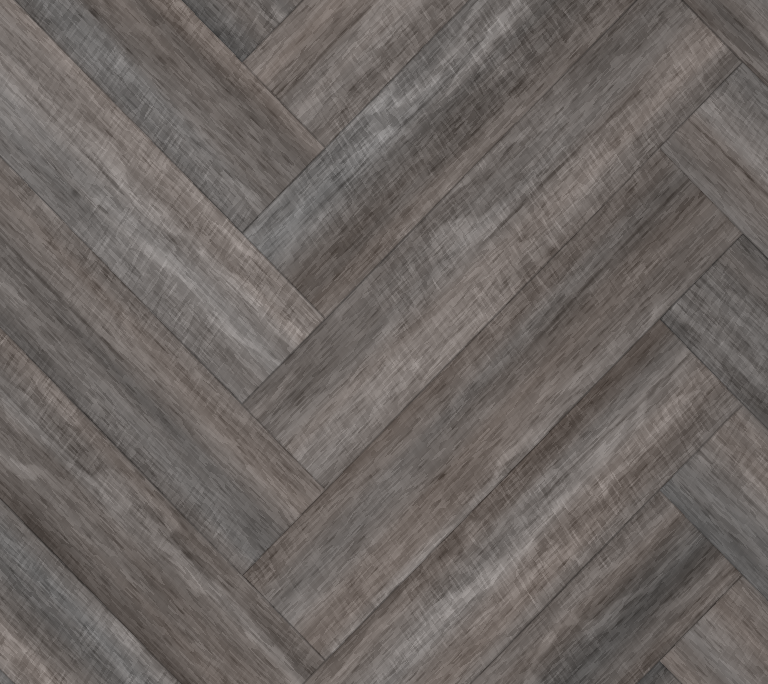
This texture is drawn by a WebGL 1 fragment shader. Its source:

```glsl
precision highp float;

uniform vec2 u_resolution;

float hash(vec2 p) {
  vec3 q = fract(p.xyx * 0.1031);
  q += dot(q, q.yzx + 33.33);
  return fract((q.x + q.y) * q.z);
}

// Cellular noise: x is the distance to the nearest point, y its random value
vec2 cells(vec2 p) {
  vec2 nearest = vec2(8.0, 0.0);
  for (int y = -1; y <= 1; y++) {
    for (int x = -1; x <= 1; x++) {
      vec2 cell = floor(p) + vec2(x, y);
      vec2 point = cell + vec2(hash(cell), hash(cell + 71.3));
      float d = length(point - p);
      if (d < nearest.x) nearest = vec2(d, hash(cell + 19.7));
    }
  }
  return nearest;
}

// Layered sines, roughly -1 to 1
float waves(vec2 p, float seed) {
  float sum = 0.0;
  float amplitude = 0.5;
  for (int i = 0; i < 5; i++) {
    p = mat2(0.8, 0.6, -0.6, 0.8) * p * 1.7 + seed;
    sum += amplitude * sin(p.x + 1.3 * sin(p.y + seed));
    amplitude *= 0.6;
  }
  return sum;
}

// Herringbone of 1 by 5 planks: xy is the place along and across, zw the plank id
vec4 herringbone(vec2 p) {
  vec2 cell = floor(p);
  vec2 f = p - cell;
  float diagonal = cell.x + cell.y;
  float lane = floor(diagonal / 10.0);
  float place = diagonal - lane * 10.0;
  if (place < 4.5) return vec4(place + f.x, f.y, cell.y, lane);
  return vec4(place - 5.0 + f.y, f.x, cell.x, lane + 0.5);
}

void main() {
  vec2 uv = gl_FragCoord.xy / u_resolution.x;
  float across = uv.x * 9.2 + 2.10;
  float up = uv.y * 8.98 - 4.27;
  vec4 plank = herringbone(0.5 * vec2(across - up, across + up));
  vec2 board = plank.xy;
  vec2 id = plank.zw * vec2(1.0, 6.0) + 37.0;
  float seed = hash(id);
  float seed2 = hash(id + 53.1);

  // Knot that bends the grain on some planks
  vec2 toKnot = board - vec2(0.7 + 3.6 * seed2, 0.2 + 0.6 * hash(id + 11.7));
  float hasKnot = step(0.5, hash(id + 29.3));
  float bend = hasKnot * exp(-dot(toKnot * vec2(3.0, 7.0), toKnot * vec2(3.0, 7.0)));
  vec2 wood = board + vec2(0.0, 0.04 * bend * sin(toKnot.y * 12.0));
  vec2 grain = wood + vec2(seed, seed2) * 40.0;

  // Long bands and uneven mottling
  float bands = waves(wood * vec2(0.09, 3.0), seed * 30.0);
  float warmth = waves(wood * vec2(0.12, 2.4), seed2 * 50.0);
  float mottle = waves(wood * vec2(2.2, 8.0), seed2 * 20.0);
  float tone = 0.50 + 0.18 * (seed - 0.5) + 0.20 * bands + 0.09 * mottle;

  // Fine straight fibres and dark pores
  vec2 fibre = cells(grain * vec2(8.0, 62.0));
  vec2 pore = cells(grain * vec2(5.0, 34.0));
  tone += 0.24 * (fibre.y - 0.5);
  tone -= 0.17 * smoothstep(0.70, 0.85, pore.y) * smoothstep(0.45, 0.15, pore.x);

  // Pale cathedral figure in patches
  float patches = waves(wood * vec2(0.5, 1.8), seed * 70.0 + 4.0);
  float figure = sin(wood.y * 20.0 + 4.0 * waves(wood * vec2(1.1, 2.4), seed2 * 9.0));
  tone += 0.18 * smoothstep(0.2, 0.8, figure + 0.6 * mottle) * smoothstep(0.1, 0.6, patches);

  // Saw texture crossing the grain, a dense one and sparse pale scratches
  float sawn = smoothstep(-0.5, 0.6, waves(wood * vec2(0.6, 1.8), seed * 17.0 + 2.0));
  vec2 slanted = vec2(grain.x + grain.y * 0.2, grain.y);
  vec2 weave = cells(slanted * vec2(44.0, 8.0));
  vec2 scratch = cells(slanted * vec2(24.0, 3.6));
  tone += (0.06 + 0.16 * sawn) * (weave.y - 0.5);
  tone += 0.17 * sawn * smoothstep(0.5, 0.8, scratch.y) * smoothstep(0.32, 0.06, scratch.x);

  // Long dark split that fades in and out
  float split = abs(wood.y - 0.2 - 0.6 * seed2 - 0.02 * sin(wood.x * 1.7 + seed * 20.0));
  float splitShown = smoothstep(0.1, 0.7, sin(wood.x * 1.3 + seed2 * 30.0));
  tone -= 0.22 * splitShown * smoothstep(0.022, 0.004, split);

  // Knot core
  float knot = length(toKnot * vec2(1.0, 1.8) + 0.015 * mottle);
  tone -= hasKnot * (0.25 * smoothstep(0.07, 0.015, knot) + 0.10 * bend);

  vec3 colour = mix(vec3(0.25, 0.230, 0.217), vec3(0.58, 0.557, 0.545), clamp(tone, 0.0, 1.1));
  colour += vec3(0.014, -0.001, -0.010) * warmth;

  // Thin uneven joints, with a darker strip along one long side
  float edge = min(min(board.y, 1.0 - board.y), min(board.x, 5.0 - board.x));
  float pixel = 6.5 / u_resolution.x;
  float jointDepth = 0.22 + 0.08 * sin(board.x * 1.9 + seed * 25.0);
  colour *= 1.0 - jointDepth * (1.0 - smoothstep(0.002, 0.006 + pixel, edge));
  colour *= 1.0 - 0.20 * seed2 * (1.0 - smoothstep(0.0, 0.24, board.y));

  // Light falls off to the right
  colour *= 1.03 - 0.13 * smoothstep(0.55, 1.1, uv.x);
  gl_FragColor = vec4(colour, 1.0);
}
```
